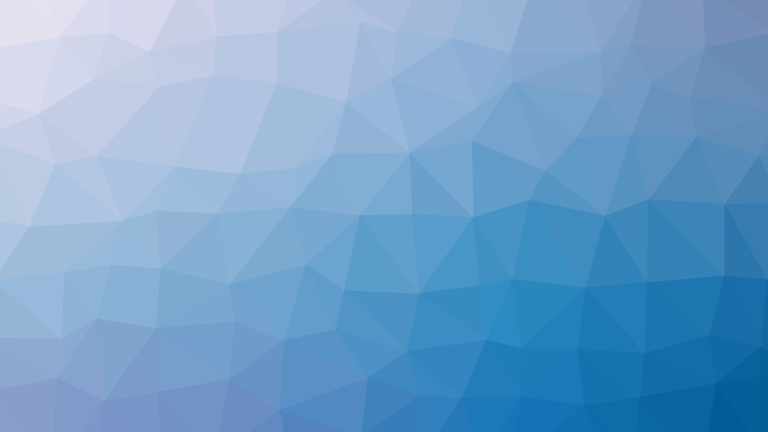
Give the GLSL for this background, as a Shadertoy shader.

```glsl
// Low-poly mesh of flat triangles, shaded from pale lilac (top left) to deep blue (bottom right).

const float CELL_SIZE = 0.1394;               // mesh spacing, in canvas heights
const vec2 MESH_ORIGIN = vec2(0.109, 0.083);  // position of mesh point (0, 0)
const float JITTER = 0.33;                    // largest point offset, in cells
const float FACET_CONTRAST = 0.02;            // brightness range between facets

vec2 hash22(vec2 p) {
    vec3 q = fract(p.xyx * vec3(0.1031, 0.1030, 0.0973));
    q += dot(q, q.yzx + 33.33);
    return fract((q.xx + q.yz) * q.zy);
}

// Blend of four evenly spaced colour stops over t in 0..1
vec3 ramp(float t, vec3 c0, vec3 c1, vec3 c2, vec3 c3) {
    vec3 s = clamp(3.0 * t - vec3(0.0, 1.0, 2.0), 0.0, 1.0);
    return mix(mix(mix(c0, c1, s.x), c2, s.y), c3, s.z);
}

// Two-way colour gradient over the canvas
vec3 gradientColor(vec2 uv) {
    vec3 bottom = ramp(uv.x, vec3(0.54, 0.61, 0.79), vec3(0.40, 0.54, 0.76),
                             vec3(0.08, 0.46, 0.72), vec3(0.00, 0.35, 0.57));
    vec3 lower  = ramp(uv.x, vec3(0.61, 0.74, 0.86), vec3(0.45, 0.65, 0.81),
                             vec3(0.18, 0.55, 0.76), vec3(0.10, 0.43, 0.66));
    vec3 upper  = ramp(uv.x, vec3(0.79, 0.82, 0.91), vec3(0.65, 0.75, 0.87),
                             vec3(0.45, 0.64, 0.81), vec3(0.35, 0.54, 0.71));
    vec3 top    = ramp(uv.x, vec3(0.92, 0.90, 0.95), vec3(0.77, 0.80, 0.90),
                             vec3(0.59, 0.70, 0.84), vec3(0.46, 0.54, 0.70));
    return ramp(uv.y, bottom, lower, upper, top);
}

// Jittered mesh point, in cells
vec2 meshPoint(vec2 id) {
    return id + JITTER * (2.0 * hash22(id + 17.0) - 1.0);
}

// Signed distance to the line a-b, positive on its right
float edgeDistance(vec2 p, vec2 a, vec2 b) {
    vec2 d = b - a;
    return dot(p - a, vec2(d.y, -d.x)) / length(d);
}

// Premultiplied facet colour with its coverage in alpha; corners run counter-clockwise
vec4 facet(vec2 p, vec2 a, vec2 b, vec2 c, float pixel, float aspect) {
    float dist = max(edgeDistance(p, a, b),
                 max(edgeDistance(p, b, c), edgeDistance(p, c, a)));
    float coverage = clamp(0.5 - dist / pixel, 0.0, 1.0);
    vec2 center = (a + b + c) / 3.0;
    vec2 uv = (MESH_ORIGIN + center * CELL_SIZE) / vec2(aspect, 1.0);
    float shade = FACET_CONTRAST * (hash22(center * 37.0 + 200.0).x - 0.5);
    return vec4(gradientColor(uv) + shade, 1.0) * coverage;
}

// Both facets of one cell, split along its shorter diagonal
vec4 cellFacets(vec2 p, vec2 id, float pixel, float aspect) {
    vec2 a = meshPoint(id);
    vec2 b = meshPoint(id + vec2(1.0, 0.0));
    vec2 c = meshPoint(id + vec2(1.0, 1.0));
    vec2 d = meshPoint(id + vec2(0.0, 1.0));
    if (distance(a, c) < distance(b, d)) {
        return facet(p, a, b, c, pixel, aspect) + facet(p, a, c, d, pixel, aspect);
    }
    return facet(p, a, b, d, pixel, aspect) + facet(p, b, c, d, pixel, aspect);
}

void mainImage(out vec4 fragColor, in vec2 fragCoord) {
    float aspect = iResolution.x / iResolution.y;
    vec2 p = (fragCoord / iResolution.y - MESH_ORIGIN) / CELL_SIZE;
    float pixel = 1.0 / (CELL_SIZE * iResolution.y);

    // A faint base gradient keeps the weighted average defined everywhere
    vec4 sum = vec4(gradientColor(fragCoord / iResolution.xy), 1.0) * 0.001;
    for (int y = -1; y <= 1; y++) {
        for (int x = -1; x <= 1; x++) {
            sum += cellFacets(p, floor(p) + vec2(x, y), pixel, aspect);
        }
    }
    fragColor = vec4(clamp(sum.rgb / sum.a, 0.0, 1.0), 1.0);
}
```
